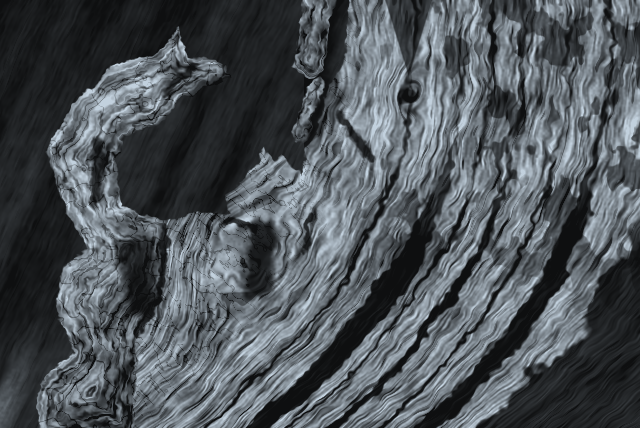
A Shadertoy shader for this texture:

```glsl
// Weathered driftwood: a pale curling arm and a ridged trunk over dark timber.
// Two outlines hold noise stretched along a bent grain, cut by creases and hollows.

// Lengths are percent of canvas height, from the top left
const vec2 ARM[24] = vec2[](
  vec2(42,6),vec2(44,13),vec2(52,14.5),vec2(54,18),vec2(41,24),vec2(38,29),
  vec2(29,32),vec2(27,38),vec2(28,48),vec2(39,52),vec2(38,67),vec2(32,78),
  vec2(31,102),vec2(9,102),vec2(9,90),vec2(17,82),vec2(13,72),vec2(15,62),
  vec2(20,58),vec2(14,46),vec2(11,35),vec2(18,23),vec2(27,15.5),vec2(37.5,12));
const vec2 TRUNK[24] = vec2[](
  vec2(82,-2),vec2(80,14),vec2(76,22),vec2(74,29),vec2(71.5,35),vec2(70,41.5),
  vec2(66.6,36),vec2(64,38),vec2(61.6,34.5),vec2(58.6,40.6),vec2(55.5,43.5),vec2(52.5,46),
  vec2(53.5,50),vec2(46,49.5),vec2(39,52),vec2(38.6,59),vec2(37,68),vec2(32,78),
  vec2(30,89),vec2(30,102),vec2(90,102),vec2(152,102),vec2(152,40),vec2(152,-2));
// Hollows and cracks: segment ends, then radii
const vec4 GROOVE[10] = vec4[](
  vec4(61.5,55,60,66),vec4(80,27,86,36.5),vec4(72.5,51,71,58),vec4(31.5,59,33,70),
  vec4(23,33,22.5,46),vec4(45,15,39,21),vec4(39,54,37.5,68),vec4(37.5,68,32,79),
  vec4(96,21.8,96.6,22),vec4(53.5,51.5,60,53.5));
const float RADIUS[10] = float[](3.3,1.1,.8,4.,1.5,1.2,.8,.7,1.6,.8);
// Creases: grain position, outward drift, width at the foot
const vec3 CREASE[6] = vec3[](vec3(109.5,0,4.2),vec3(123,5,1.2),vec3(142.5,8,2.7),
  vec3(97.5,0,.45),vec3(116,2,.4),vec3(133,6,.5));

float hash(vec2 c) { return fract(sin(dot(c, vec2(127.1, 311.7))) * 43758.5); }

float noise(vec2 p) {
  vec2 c = floor(p), f = fract(p);
  f *= f * (3. - 2. * f);
  return mix(mix(hash(c), hash(c + vec2(1, 0)), f.x),
             mix(hash(c + vec2(0, 1)), hash(c + 1.), f.x), f.y);
}

float fbm(vec2 p) {
  return .55 * noise(p) + .28 * noise(p * 2.1 + 5.) + .17 * noise(p * 4.3 + 11.);
}

vec2 jitter(vec2 p) { return vec2(fbm(p), fbm(p + 50.)) - .5; }

float segment(vec2 p, vec2 a, vec2 b) {
  vec2 e = b - a;
  return length(p - a - e * clamp(dot(p - a, e) / dot(e, e), 0., 1.));
}

// Signed distance, negative inside
float outline(vec2 p, vec2 v[24]) {
  float d = 1e6, s = 1.;
  for (int i = 0, j = 23; i < 24; j = i, i++) {
    vec2 e = v[j] - v[i], w = p - v[i];
    d = min(d, segment(p, v[i], v[j]));
    bvec3 c = bvec3(p.y >= v[i].y, p.y < v[j].y, e.x * w.y > e.y * w.x);
    if (all(c) || all(not(c))) s = -s;
  }
  return s * d;
}

float cover(float d) { return smoothstep(.25, -.25, d); }

// Fibre height; x runs across the grain, y along it
float relief(vec2 q) {
  return .42 * noise(q * vec2(.35, .07)) + .33 * noise(q * vec2(.9, .17) + 7.)
       + .25 * noise(q * vec2(1.8, .42) + 19.);
}

// Embossed fibres with broken splits and dark flecks
float fibres(vec2 q) {
  float h = relief(q);
  float split = smoothstep(.11, 0., abs(noise(q * vec2(.5, .06) + 31.) - .5));
  split *= smoothstep(.42, .62, noise(q * vec2(.3, .1) + 77.));
  float fleck = smoothstep(.68, .84, noise(q * vec2(1.15, .26) + 61.));
  return 1.25 * (relief(q + vec2(.5, .1)) - h) + .4 * h - .22 * split - .2 * fleck - .17;
}

float cracks(vec2 p) { return smoothstep(.035, 0., abs(fbm(p * .24 + 20.) - .5)); }

float trunkTone(vec2 p) {
  float fall = p.y * .01, u = p.x + 50. * pow(max(fall, 0.), 2.5);
  // Grain curls around the crest and the knot
  vec2 crest = p - vec2(58.6, 60.5), knot = p - vec2(96.3, 21.9);
  float g = mix(u, sqrt(dot(crest, crest) + 16.) + 72., exp(-dot(crest, crest) / 260.));
  g = mix(g, length(knot) + 97., exp(-dot(knot, knot) / 22.));
  g += 4. * fbm(p * .09) + 1.2 * noise(p * .35);
  float gnarl = smoothstep(88., 74., u);
  float tone = .55 + fibres(vec2(g, p.y)) + (.26 + .24 * gnarl) * (fbm(p * .17) - .5);
  tone -= gnarl * (.05 + .2 * cracks(vec2(p.x + p.y, 2. * (p.y - p.x)) * .7));

  // Creases widen toward the foot and break up near the top
  float wobble = 4. * fbm(p * .12 + 3.) + 1.2 * noise(p * .7) - 2.6;
  float lower = smoothstep(.32, .62, fall);
  for (int i = 0; i < 6; i++) {
    vec3 c = CREASE[i];
    float du = abs(u + wobble - c.x - c.y * fall * fall);
    float breaks = noise(vec2(p.y * .11, float(i) * 7.3));
    float w = mix(.9 * breaks, c.z * (.75 + .5 * breaks), lower);
    tone *= 1. - mix(.3 + .5 * breaks, .8, lower) * smoothstep(w + .4, w - .4, du);
    tone -= .07 * exp(-du / 3.);
  }
  // Cast shadows: patches, top wedge, lower right corner
  float patches = smoothstep(.53, .58, fbm(p * vec2(.13, .08) + 40.) + .1 * noise(p * .9) - .05);
  tone *= 1. - .5 * patches * smoothstep(96., 104., u) * smoothstep(85., 45., p.y);
  tone *= 1. - .6 * cover(abs(p.x - 95.5) - 5.5 + .31 * p.y);
  float corner = smoothstep(158.5, 160.5, u + 16. * fbm(p * .14 + 9.) - 8.);
  return tone * (1. - .77 * corner * smoothstep(46., 58., p.y));
}

void mainImage(out vec4 fragColor, in vec2 fragCoord) {
  vec2 p = vec2(fragCoord.x, iResolution.y - fragCoord.y) * 100. / iResolution.y;
  vec2 rough = p + 2.2 * jitter(p * .4);

  // Slanted timber behind, paler at the lower left
  vec2 slant = vec2(p.x + .45 * p.y + 2. * fbm(p * .1), p.y);
  float tone = .03 + .12 * noise(slant * vec2(.22, .025)) + .1 * fibres(slant) + .06 * fbm(p * .3);
  tone += .3 * smoothstep(72., 100., p.y) * smoothstep(24., 8., p.x) * noise(slant * vec2(.4, .04));

  // Trunk and hanging strand
  tone = mix(tone, trunkTone(p), cover(outline(rough, TRUNK)));
  float strand = min(segment(rough, vec2(75, -2), vec2(72, 15)) - 3.4,
                     segment(rough, vec2(74, 20), vec2(69.8, 32)) - 1.6);
  tone *= 1. - .6 * smoothstep(4., 0., strand) * step(71., p.x);
  float bark = .36 + fibres(vec2(strand + 3. * fbm(p * .3), p.y)) + .7 * fbm(p * .4) - .25;
  tone = mix(tone, bark, cover(strand));

  // Curling arm, lit from the upper left
  float arm = outline(rough, ARM);
  float slope = arm - outline(rough + .8, ARM);
  bark = .18 + fibres(vec2(arm + 3. * fbm(p * .13), p.x + p.y)) + .6 * fbm(p * .25) - .2 * cracks(p);
  bark += .15 * slope * exp(arm / 4.) - .12 * smoothstep(70., 90., p.y);
  tone = mix(tone, bark, cover(arm));

  // Hollows and deep cracks with ragged rims
  rough += 2.4 * jitter(p * .3 + 8.);
  for (int i = 0; i < 10; i++) {
    float d = segment(rough, GROOVE[i].xy, GROOVE[i].zw);
    tone *= 1. - .75 * smoothstep(RADIUS[i] * 1.5, RADIUS[i] * .5, d);
  }
  tone += .1 * (noise(p * 1.7) - .5) * smoothstep(.1, .5, tone);
  fragColor = vec4(clamp(tone, .06, .82) * vec3(.93, 1, 1.06), 1);
}
```
